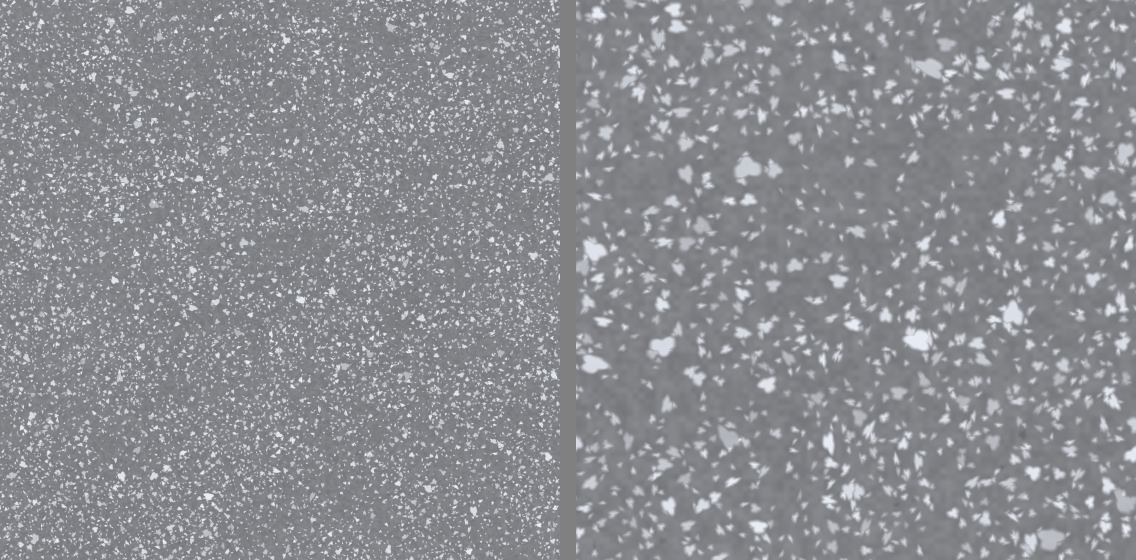
Left: the whole. Right: its middle third, enlarged.
A WebGL 1 fragment shader for this texture:

```glsl
precision highp float;
// Grey speckled stone: a finely mottled ground strewn with small pale chips.
// Chips are soft, wobbly ellipses jittered in hashed grids of three sizes,
// turned every way and gently clumped; a few dark specks are added.

uniform vec2 u_resolution;

const vec3 GROUND = vec3(0.502, 0.506, 0.523);
const vec3 CHIP = vec3(0.91, 0.93, 0.965);
const vec3 SPECK = vec3(0.38, 0.38, 0.40);

// Layers: cells across, chance of a chip, smallest and largest half length
const vec4 FINE = vec4(125.0, 0.56, 0.0011, 0.0024);
const vec4 MEDIUM = vec4(70.0, 0.58, 0.0026, 0.0050);
const vec4 LARGE = vec4(24.0, 0.25, 0.0045, 0.0085);
const vec4 DARK = vec4(34.0, 0.12, 0.0012, 0.0024);

const float EDGE = 0.0017;      // half width of the soft chip edge
const float WOBBLE = 0.18;      // irregularity of the chip outline
const float CLUMPING = 0.5;     // how far the chip chance drifts
const float CLUMP_SCALE = 16.0;
const float GRAIN = 0.055;      // fine ground mottling
const float CLOUD = 0.016;      // broad ground mottling
const float TAU = 6.2831853;

float hash(vec2 p) {
  return fract(sin(dot(p, vec2(127.1, 311.7))) * 43758.5453);
}

float valueNoise(vec2 p) {
  vec2 i = floor(p);
  vec2 f = fract(p);
  f = f * f * (3.0 - 2.0 * f);
  float low = mix(hash(i), hash(i + vec2(1.0, 0.0)), f.x);
  float high = mix(hash(i + vec2(0.0, 1.0)), hash(i + vec2(1.0, 1.0)), f.x);
  return mix(low, high, f.y);
}

// Soft coverage of one irregular chip centred on the origin
float chipMask(vec2 p, vec2 halfSize, float turn, float phase, float edge) {
  float c = cos(turn);
  float s = sin(turn);
  vec2 q = vec2(c * p.x + s * p.y, c * p.y - s * p.x) / halfSize;
  float angle = atan(q.y, q.x + 1e-5);
  float rim = 1.0 + WOBBLE * sin(3.0 * angle + phase)
                  + 0.5 * WOBBLE * sin(5.0 * angle - 2.0 * phase);
  float d = (length(q) - rim) * sqrt(halfSize.x * halfSize.y);
  return 1.0 - smoothstep(-edge, edge, d);
}

// Strongest chip over this point from one jittered grid
float chipLayer(vec2 uv, vec4 layer, float seed, float edge) {
  vec2 home = floor(uv * layer.x);
  float cover = 0.0;
  for (int y = -1; y <= 1; y++) {
    for (int x = -1; x <= 1; x++) {
      vec2 cell = home + vec2(float(x), float(y));
      vec2 key = cell + seed;
      vec2 jitter = vec2(hash(key + 3.1), hash(key + 7.7));
      vec2 centre = (cell + jitter) / layer.x;
      float drift = valueNoise(centre * CLUMP_SCALE + 5.0) - 0.5;
      float chance = layer.y * (1.0 + 2.0 * CLUMPING * drift);
      float present = step(hash(key + 11.3), chance);

      float size = hash(key + 17.9);
      float halfLength = mix(layer.z, layer.w, size * size);
      float aspect = mix(0.45, 0.92, hash(key + 23.3));
      vec2 halfSize = halfLength * vec2(1.0, aspect);
      float turn = TAU * hash(key + 29.1);
      float phase = TAU * hash(key + 31.7);
      float strength = mix(0.48, 1.0, hash(key + 37.3));
      float mask = chipMask(uv - centre, halfSize, turn, phase, edge);
      cover = max(cover, present * strength * mask);
    }
  }
  return cover;
}

void main() {
  float side = min(u_resolution.x, u_resolution.y);
  vec2 uv = gl_FragCoord.xy / side;
  float edge = max(EDGE, 0.75 / side);

  // Mottled ground
  float grain = 0.6 * valueNoise(uv * 290.0) + 0.4 * valueNoise(uv * 130.0 + 40.0);
  float cloud = valueNoise(uv * 7.0 + 90.0);
  vec3 colour = GROUND + GRAIN * (grain - 0.5) * 1.6 + CLOUD * (cloud - 0.5);

  // Dark specks below the pale chips
  colour = mix(colour, SPECK, 0.7 * chipLayer(uv, DARK, 71.0, edge));
  float chips = chipLayer(uv, FINE, 13.0, edge);
  chips = max(chips, chipLayer(uv, MEDIUM, 37.0, edge));
  chips = max(chips, chipLayer(uv, LARGE, 59.0, edge));
  colour = mix(colour, CHIP, chips);

  gl_FragColor = vec4(colour, 1.0);
}
```
